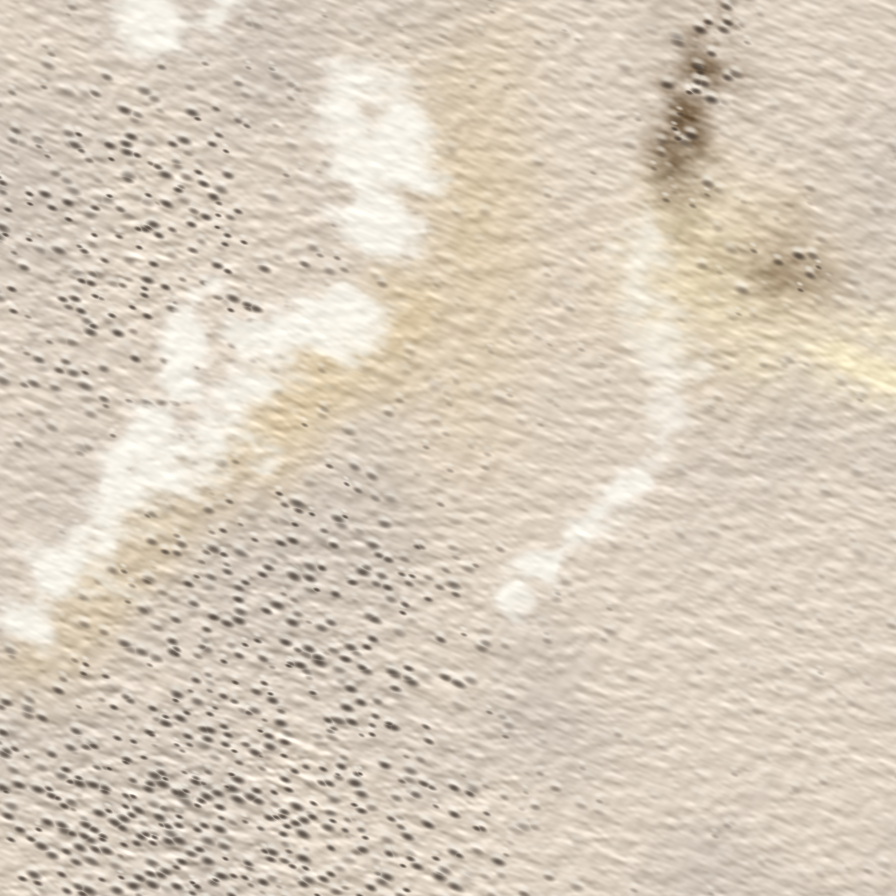
Reproduce this texture procedurally as a three.js fragment shader.

```glsl
varying vec2 vUv;

const vec3 PLASTER = vec3(0.875, 0.825, 0.765);
const vec3 GREY = vec3(0.82, 0.775, 0.725);
const vec3 OCHRE = vec3(0.86, 0.775, 0.62);
const vec3 CREAM = vec3(0.97, 0.92, 0.78);
const vec3 CHALK = vec3(0.985, 0.97, 0.93);
const vec3 BROWN = vec3(0.40, 0.31, 0.21);
const vec3 PIT = vec3(0.27, 0.23, 0.20);

float hash(vec2 p) {
  return fract(sin(dot(p, vec2(127.1, 311.7))) * 43758.5);
}

float noise(vec2 p) {
  vec2 i = floor(p), f = fract(p);
  f = f * f * (3.0 - 2.0 * f);
  float low = mix(hash(i), hash(i + vec2(1.0, 0.0)), f.x);
  float high = mix(hash(i + vec2(0.0, 1.0)), hash(i + 1.0), f.x);
  return mix(low, high, f.y);
}

float fbm(vec2 p) {
  float sum = 0.0, amp = 0.53;
  for (int i = 0; i < 4; i++) {
    sum += amp * noise(p);
    p = mat2(1.6, 1.2, -1.2, 1.6) * p + 7.3;
    amp *= 0.5;
  }
  return sum;
}

vec2 rotate(vec2 p, float angle) {
  float c = cos(angle), s = sin(angle);
  return vec2(c * p.x - s * p.y, s * p.x + c * p.y);
}

float blob(vec2 p, vec2 centre, vec2 radius) {
  vec2 d = (p - centre) / radius;
  return exp(-dot(d, d));
}

float segment(vec2 p, vec2 a, vec2 b) {
  vec2 ab = b - a;
  return length(p - a - ab * clamp(dot(p - a, ab) / dot(ab, ab), 0.0, 1.0));
}

// Ragged band around a line; breakup eats into its edges
float vein(vec2 p, vec2 a, vec2 b, float width, float breakup) {
  float d = segment(p, a, b) / width + breakup;
  return 1.0 - smoothstep(0.3, 1.15, d);
}

// Cellular pits; density sets how many cells hold one
float pits(vec2 p, float density) {
  vec2 cell = floor(p);
  float depth = 0.0;
  for (int y = -1; y <= 1; y++) {
    for (int x = -1; x <= 1; x++) {
      vec2 id = cell + vec2(float(x), float(y));
      vec2 centre = id + vec2(hash(id + 3.1), hash(id + 8.7));
      float radius = mix(0.35, 0.8, hash(id + 5.3));
      float present = smoothstep(0.0, 0.35, density - hash(id + 1.9));
      float d = length(p - centre);
      depth = max(depth, present * (1.0 - smoothstep(0.1 * radius, radius, d)));
    }
  }
  return depth;
}

// Lit slope of a height field
float relief(vec2 p) {
  return noise(p) - noise(p + vec2(-0.25, 0.6));
}

void main() {
  vec2 uv = vUv;
  vec2 warp = vec2(fbm(uv * 9.0), fbm(uv * 9.0 + 31.0)) - 0.5;
  vec2 p = uv + 0.09 * warp;
  float cloud = fbm(uv * 5.0 + 12.0);
  float ragged = fbm(rotate(uv, 0.4) * vec2(22.0, 38.0));
  float breakup = 1.9 * (ragged - 0.38);

  // Broad tints
  vec3 color = mix(GREY, PLASTER, smoothstep(0.25, 0.65, cloud));
  float ochre = 0.6 * blob(p, vec2(0.52, 0.76), vec2(0.09, 0.25));
  ochre += 0.7 * blob(p, vec2(0.83, 0.67), vec2(0.13, 0.10));
  ochre += 0.7 * (1.0 - smoothstep(0.0, 0.08, segment(p, vec2(0.02, 0.25), vec2(0.43, 0.64))));
  color = mix(color, OCHRE, clamp(ochre * (0.35 + cloud), 0.0, 0.75));
  float cream = blob(p, vec2(0.97, 0.61), vec2(0.12, 0.05)) + 0.6 * blob(p, vec2(0.79, 0.71), vec2(0.07, 0.09));
  color = mix(color, CREAM, clamp(cream * 1.6 * ragged, 0.0, 0.9));

  // Chalky veins
  float chalk = vein(p, vec2(0.01, 0.31), vec2(0.13, 0.43), 0.075, breakup);
  chalk = max(chalk, vein(p, vec2(0.13, 0.43), vec2(0.37, 0.65), 0.065, breakup));
  chalk = max(chalk, vein(p, vec2(0.13, 0.46), vec2(0.22, 0.66), 0.045, breakup));
  chalk = max(chalk, vein(p, vec2(0.41, 0.72), vec2(0.42, 0.89), 0.075, breakup));
  chalk = max(chalk, vein(p, vec2(0.15, 0.97), vec2(0.22, 0.98), 0.05, breakup));
  chalk = max(chalk, vein(p, vec2(0.55, 0.34), vec2(0.72, 0.47), 0.032, breakup));
  chalk = max(chalk, 0.7 * vein(p, vec2(0.73, 0.50), vec2(0.73, 0.74), 0.045, breakup));
  color = mix(color, CHALK, 0.9 * chalk);

  // Rust stain
  float stain = blob(p, vec2(0.775, 0.86), vec2(0.035, 0.09));
  stain += 0.7 * blob(p, vec2(0.79, 0.97), vec2(0.035, 0.06));
  stain += 0.5 * blob(p, vec2(0.88, 0.71), vec2(0.06, 0.03));
  color = mix(color, BROWN, clamp(stain * (2.6 * ragged - 0.6), 0.0, 0.85));

  // Slanted grain, rougher in patches
  float rough = blob(uv, vec2(0.20, 0.08), vec2(0.30, 0.17));
  rough += 0.75 * blob(uv, vec2(0.33, 0.36), vec2(0.15, 0.12));
  rough += 0.65 * blob(uv, vec2(0.12, 0.74), vec2(0.22, 0.17));
  rough = clamp(rough * (0.5 + cloud), 0.0, 1.0);
  vec2 grain = rotate(uv + 0.008 * warp, 0.38) * vec2(62.0, 125.0);
  float light = 0.20 * relief(grain) + 0.13 * relief(grain * 1.9 + 40.0);
  color += light * (0.75 + 0.6 * rough) * (1.0 - 0.4 * chalk);

  // Dark pits with pale upper rims
  float density = (0.13 + 0.6 * rough + 0.4 * stain) * (1.0 - 0.8 * chalk);
  float rim = pits(grain + vec2(0.2, -0.75), density + 0.08);
  color = mix(color, CHALK, 0.6 * rim);
  color = mix(color, PIT, 0.8 * pits(grain, density));

  gl_FragColor = vec4(clamp(color, 0.0, 1.0), 1.0);
}
```
